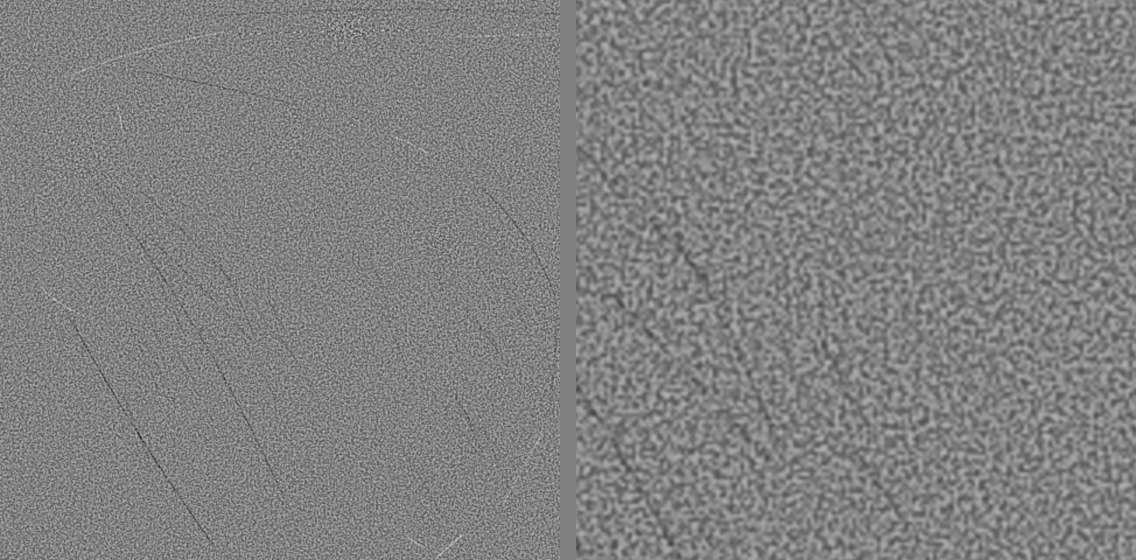
Left: the whole. Right: its middle third, enlarged.
Give the GLSL for this texture map, as a Shadertoy shader.

```glsl
// Flat grey sheet of fine band-passed grain, crossed by thin bowed scratches.
// Grain sums difference-of-Gaussian kernels on a random-value lattice; each
// scratch is a bent segment with a dark or light core and opposite flanks.

float hash(vec2 p) {
    vec3 q = fract(vec3(p.xyx) * 0.1031);
    q += dot(q, q.yzx + 33.33);
    return fract((q.x + q.y) * q.z);
}

float noise1(float x, float seed) {
    float i = floor(x), f = fract(x);
    return mix(hash(vec2(i, seed)), hash(vec2(i + 1.0, seed)), f * f * (3.0 - 2.0 * f));
}

// Fine grain with hardly any low frequencies
float grain(vec2 p) {
    vec2 cell = floor(p), f = p - cell;
    float sum = 0.0;
    for (int y = -3; y <= 3; y++)
        for (int x = -3; x <= 3; x++) {
            vec2 o = vec2(x, y);
            vec2 d = o + 0.5 - f;
            float r2 = dot(d, d);
            float kernel = exp(-r2 / 0.72) - 0.22 * exp(-r2 / 2.88);
            sum += (hash(cell + o + 57.0) - 0.5) * kernel;
        }
    return sum;
}

// Worn line from a to b; bow pushes its middle to the left of travel
float scratch(vec2 p, vec2 a, vec2 b, float bow) {
    float len = distance(a, b);
    vec2 dir = (b - a) / len;
    float t = dot(p - a, dir) / len;
    float side = dot(p - a, vec2(-dir.y, dir.x)) - bow * 4.0 * t * (1.0 - t);
    float ends = smoothstep(0.0, 0.12, t) * smoothstep(1.0, 0.88, t);
    float wear = 0.45 + 0.75 * noise1(t * len * 60.0, floor(a.x * 900.0));
    float u = side * side / (2.0 * 0.0018 * 0.0018);
    return (1.0 - u) * exp(-u) * ends * wear;
}

// Soft round patch
float patchMask(vec2 p, vec2 centre, vec2 radius) {
    vec2 d = (p - centre) / radius;
    return exp(-dot(d, d));
}

void mainImage(out vec4 fragColor, in vec2 fragCoord) {
    vec2 p = fragCoord / iResolution.xy;

    // Grain, rougher in a few speckled patches
    float rough = 1.0
        + 0.6 * patchMask(p, vec2(0.62, 0.95), vec2(0.04, 0.03))
        + 0.4 * patchMask(p, vec2(0.53, 0.74), vec2(0.02))
        + 0.3 * patchMask(p, vec2(0.79, 0.57), vec2(0.03))
        + 0.2 * patchMask(p, vec2(0.15, 0.72), vec2(0.05));
    float tone = 0.3 * rough * grain(p * 480.0);

    // Upper rim arcs
    tone += 0.14 * scratch(p, vec2(0.09, 0.85), vec2(0.42, 0.945), 0.012);
    tone -= 0.09 * scratch(p, vec2(0.33, 0.968), vec2(1.08, 0.97), 0.014);
    tone += 0.10 * scratch(p, vec2(0.77, 0.932), vec2(1.05, 0.942), 0.0);
    tone -= 0.12 * scratch(p, vec2(0.23, 0.875), vec2(0.54, 0.81), 0.004);

    // Broken row of light and dark dashes
    float dash = sin(p.x * 420.0 + 6.0 * noise1(p.x * 40.0, 3.0));
    tone += 0.18 * dash * scratch(p, vec2(0.38, 0.935), vec2(0.78, 0.945), 0.004);

    // Long diagonal cuts
    tone -= 0.15 * scratch(p, vec2(0.15, 0.70), vec2(0.52, 0.08), 0.024);
    tone -= 0.18 * scratch(p, vec2(0.11, 0.46), vec2(0.40, 0.00), -0.009);
    tone -= 0.10 * scratch(p, vec2(0.24, 0.67), vec2(0.43, 0.48), 0.003);
    tone -= 0.10 * scratch(p, vec2(0.25, 0.59), vec2(0.46, 0.38), 0.004);

    // Right rim
    tone -= 0.12 * scratch(p, vec2(0.84, 0.68), vec2(1.0, 0.44), 0.024);
    tone -= 0.09 * scratch(p, vec2(0.995, 0.46), vec2(0.98, 0.25), 0.003);
    tone += 0.15 * scratch(p, vec2(0.977, 0.24), vec2(0.895, 0.09), -0.002);

    // Short bright nicks
    tone += 0.20 * scratch(p, vec2(0.828, 0.047), vec2(0.775, 0.0), 0.0);
    tone += 0.16 * scratch(p, vec2(0.725, 0.042), vec2(0.76, 0.02), 0.0);
    tone += 0.15 * scratch(p, vec2(0.07, 0.49), vec2(0.147, 0.437), -0.005);
    tone += 0.16 * scratch(p, vec2(0.207, 0.82), vec2(0.22, 0.75), 0.002);
    tone += 0.13 * scratch(p, vec2(0.70, 0.757), vec2(0.77, 0.723), 0.002);

    // Scattered faint hairlines fanning down to the right
    for (int i = 0; i < 26; i++) {
        float k = float(i);
        vec2 start = vec2(0.18 + 0.72 * hash(vec2(k, 1.0)), 0.12 + 0.46 * hash(vec2(k, 2.0)));
        float angle = -1.2 + 0.5 * start.x * hash(vec2(k, 5.0));
        float len = 0.07 + 0.11 * hash(vec2(k, 3.0));
        vec2 end = start + len * vec2(cos(angle), sin(angle));
        tone -= 0.07 * scratch(p, start, end, 0.003);
    }

    fragColor = vec4(vec3(clamp(0.507 + tone, 0.0, 1.0)), 1.0);
}
```
